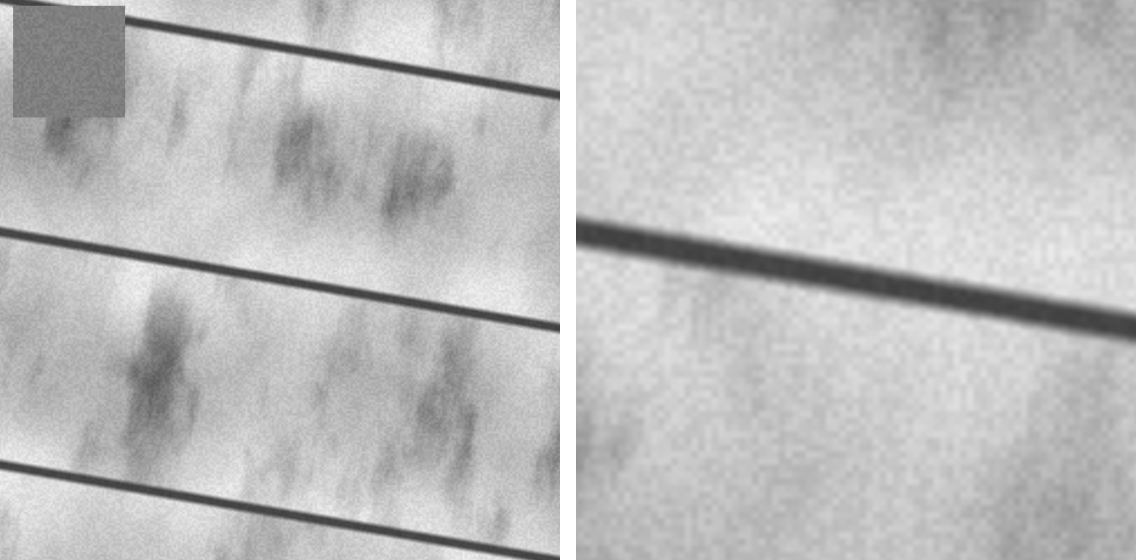
Left, the full canvas; right, a detail of the centre.
Give the GLSL for this texture, as a three.js fragment shader.

```glsl
// Weathered pale grey boards split by soft dark seams that slope down to the right.
// A rotated frame repeats the seams; layered value noise, stretched across each
// board, makes the stains. Fine grain and one flat grey patch finish the surface.

varying vec2 vUv;

const float SEAM_SLOPE    = 0.172;   // fall per unit across
const float SEAM_SPACING  = 0.410;   // measured square to the seams
const float SEAM_OFFSET   = 0.5775;
const float SEAM_CORE     = 0.003;   // half width of the solid part
const float SEAM_FADE     = 0.0135;  // half width including the soft edge
const float SEAM_TONE     = 0.27;

const float BOARD_MIDDLE  = 0.735;
const float BOARD_EDGE    = 0.855;
const float CLOUD_AMOUNT  = 0.34;
const float STAIN_AMOUNT  = 0.30;
const vec2  CLOUD_SCALE   = vec2(5.0, 4.0);
const vec2  STAIN_SCALE   = vec2(9.5, 5.0);
const vec2  STREAK_SCALE  = vec2(24.0, 5.5);

const float GRAIN_SCALE   = 250.0;
const float GRAIN_AMOUNT  = 0.085;

const vec2  PATCH_CENTER  = vec2(0.1235, 0.890);
const vec2  PATCH_HALF    = vec2(0.1000, 0.0998);
const float PATCH_TONE    = 0.50;
const float PATCH_SOFT    = 0.001;

float hash(vec2 p) {
  vec3 q = fract(vec3(p.xyx) * 0.1031);
  q += dot(q, q.yzx + 33.33);
  return fract((q.x + q.y) * q.z);
}

float valueNoise(vec2 p) {
  vec2 cell = floor(p);
  vec2 f = fract(p);
  f = f * f * (3.0 - 2.0 * f);
  float low  = mix(hash(cell), hash(cell + vec2(1.0, 0.0)), f.x);
  float high = mix(hash(cell + vec2(0.0, 1.0)), hash(cell + vec2(1.0, 1.0)), f.x);
  return mix(low, high, f.y);
}

float fbm(vec2 p) {
  float sum = 0.0;
  float weight = 0.5;
  for (int i = 0; i < 5; i++) {
    sum += weight * valueNoise(p);
    p = mat2(0.96, 0.28, -0.28, 0.96) * p * 2.03 + 17.3;
    weight *= 0.5;
  }
  return sum / 0.96875;
}

// Brightness of the board before the seams are laid over it
float boardTone(vec2 frame, float row) {
  float position = fract(row);
  float nearSeam = smoothstep(0.2, 1.0, abs(position - 0.5) * 2.0);
  vec2 seed = vec2(37.0, 19.0) * (floor(row) + 5.0);

  float cloud  = fbm(frame * CLOUD_SCALE + seed) - 0.5;
  float blotch = fbm(frame * STAIN_SCALE + seed + 71.0);
  float streak = fbm(frame * STREAK_SCALE + seed + 133.0);
  float stain  = smoothstep(0.47, 0.76, mix(blotch, streak, 0.3));

  float tone = mix(BOARD_MIDDLE, BOARD_EDGE, nearSeam);
  tone += CLOUD_AMOUNT * cloud;
  tone -= STAIN_AMOUNT * stain * (1.0 - 0.5 * nearSeam);
  return min(tone, 0.90);
}

void main() {
  // Frame with x along the seams and y square to them
  vec2 along  = normalize(vec2(1.0, -SEAM_SLOPE));
  vec2 across = vec2(-along.y, along.x);
  vec2 frame  = vec2(dot(vUv, along), dot(vUv, across));
  float row   = (frame.y - SEAM_OFFSET) / SEAM_SPACING;

  // Boards and seams
  float tone = boardTone(frame, row);
  float seamDistance = abs(row - floor(row + 0.5)) * SEAM_SPACING;
  float seam = 1.0 - smoothstep(SEAM_CORE, SEAM_FADE, seamDistance);
  tone = mix(tone, SEAM_TONE, seam);

  // Flat patch
  vec2 outside = abs(vUv - PATCH_CENTER) - PATCH_HALF;
  float patchMask = 1.0 - smoothstep(-PATCH_SOFT, PATCH_SOFT, max(outside.x, outside.y));
  tone = mix(tone, PATCH_TONE, patchMask);

  // Fine grain over everything, fainter in the seams
  float grain = valueNoise(vUv * GRAIN_SCALE) - 0.5;
  tone += GRAIN_AMOUNT * grain * (1.0 - 0.5 * seam);

  gl_FragColor = vec4(vec3(clamp(tone, 0.0, 1.0)), 1.0);
}
```
